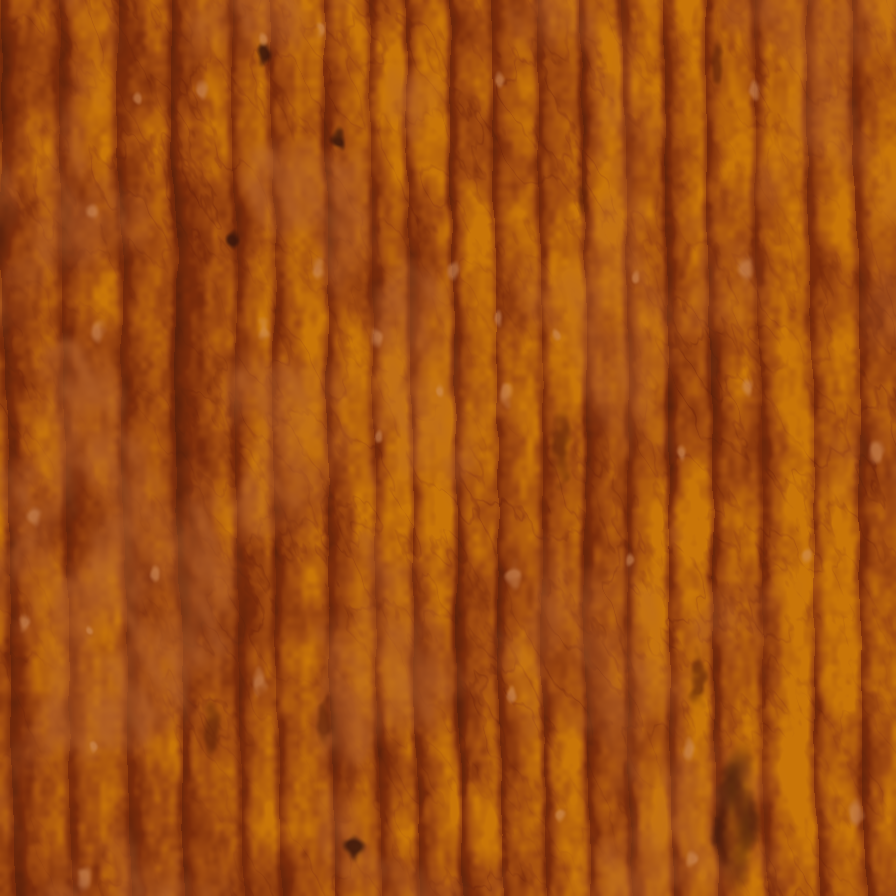
Write a Shadertoy shader that draws this texture.

```glsl
// Varnished softwood: nearly vertical dark growth lines over amber stripes.
// Jittered stripes give the grain; layered value noise adds mottling, fibres
// and haze; sparse hashed ellipses add dark pits and pale flecks.

const vec3 PIT_COLOR  = vec3(0.22, 0.08, 0.04);
const vec3 DARK_BROWN = vec3(0.49, 0.175, 0.04);
const vec3 RUST       = vec3(0.635, 0.295, 0.062);
const vec3 AMBER      = vec3(0.775, 0.445, 0.035);
const vec3 HAZE       = vec3(0.71, 0.39, 0.17);
const vec3 FLECK      = vec3(0.82, 0.56, 0.36);

const float STRIPES     = 18.5;  // growth lines across the canvas
const float SPREAD      = 0.55;  // widens the stripes at the left
const float JITTER      = 0.28;  // irregularity of the line spacing
const float TILT        = 0.013; // lean of the lines
const float LINE_DEPTH  = 0.62;
const float BASE_TONE   = 0.57;
const float MOTTLE      = 1.25;
const float FIBRE       = 0.38;
const vec2  KNOT_CENTER = vec2(0.822, 0.085);
const vec2  KNOT_SIZE   = vec2(0.026, 0.085);

float hash(vec2 p) {
    return fract(sin(dot(p, vec2(127.1, 311.7))) * 43758.5453);
}

float noise(vec2 p) {
    vec2 i = floor(p), f = fract(p);
    f = f * f * (3.0 - 2.0 * f);
    return mix(mix(hash(i), hash(i + vec2(1, 0)), f.x),
               mix(hash(i + vec2(0, 1)), hash(i + vec2(1, 1)), f.x), f.y);
}

float fbm(vec2 p) {
    float sum = 0.0, amp = 0.53;
    for (int i = 0; i < 4; i++) {
        sum += amp * noise(p);
        p = mat2(1.6, 1.2, -1.2, 1.6) * p + 7.3;
        amp *= 0.5;
    }
    return sum;
}

// Position of growth line i, in stripe units
float linePos(float i) {
    return i + JITTER * (hash(vec2(i, 3.7)) - 0.5);
}

// Strength of growth line i, varying along its length
float lineDepth(float i, float y) {
    return LINE_DEPTH * (0.45 + 0.4 * hash(vec2(i, 9.1)) + 0.6 * noise(vec2(i * 5.3, y * 13.0)));
}

// Stripe tone: dark line, soft brown shoulder, brightest before the next line
float grain(vec2 p) {
    float u = p.x + TILT * (p.y - 0.5) - 0.012;
    u += 0.007 * (noise(p * vec2(6.0, 7.0)) - 0.5) + 0.004 * (noise(p * vec2(20.0, 28.0)) - 0.5);
    float s = STRIPES * u - SPREAD * sin(5.65 * u);
    float i = floor(s + 0.5);
    if (s < linePos(i)) i -= 1.0;
    float a = linePos(i), b = linePos(i + 1.0);
    float right = (s - a) / 0.17, left = (b - s) / 0.10;
    float dark = max(lineDepth(i, p.y) * exp(-right * right),
                     lineDepth(i + 1.0, p.y) * exp(-left * left));
    float body = 0.36 * (smoothstep(0.0, 0.75, (s - a) / (b - a)) - 0.6);
    return body - dark + 0.2 * (hash(vec2(i, 21.3)) - 0.5);
}

// Sparse soft ellipses, at most one per grid cell
float spots(vec2 p, float cells, float chance, vec2 size, float seed) {
    vec2 q = p * cells, id = floor(q);
    vec2 center = 0.3 + 0.4 * vec2(hash(id + seed), hash(id + seed + 17.0));
    float grow = 0.6 + 0.7 * hash(id + seed + 31.0);
    vec2 d = (fract(q) - center) / (size * cells * grow);
    d += 0.7 * (vec2(noise(p * 90.0), noise(p * 90.0 + 40.0)) - 0.5);
    return step(hash(id + seed + 53.0), chance) * (1.0 - smoothstep(0.35, 1.25, length(d)));
}

vec3 woodColor(float t) {
    vec3 c = mix(DARK_BROWN, RUST, clamp(t * 2.0, 0.0, 1.0));
    c = mix(c, AMBER, clamp(t * 2.0 - 1.0, 0.0, 1.1));
    return mix(c, PIT_COLOR, clamp(-t * 0.6, 0.0, 0.7));
}

void mainImage(out vec4 fragColor, in vec2 fragCoord) {
    vec2 p = fragCoord / iResolution.xy;

    // Mottling, fibres and slanted hairline creases
    float tone = BASE_TONE + grain(p);
    tone += MOTTLE * (fbm(p * vec2(19.0, 12.0)) - 0.5);
    tone += FIBRE * (noise(p * vec2(120.0, 42.0)) - 0.5);
    tone += 0.22 * (noise(p * 130.0 + 11.0) - 0.5);
    vec2 slant = vec2(p.x + 0.45 * p.y, p.y - 0.3 * p.x);
    float crease = abs(fbm(slant * vec2(38.0, 17.0) + 5.0) - 0.5);
    tone -= 0.2 * (1.0 - smoothstep(0.0, 0.05, crease)) * noise(p * 9.0 + 3.0);
    tone += 0.2 * (smoothstep(0.0, 0.75, p.x) - 0.5);
    vec3 color = woodColor(tone);

    // Dull haze, stronger towards the left
    float haze = smoothstep(0.47, 0.72, fbm(p * vec2(13.0, 9.0) + 31.0));
    haze *= 0.35 + 0.65 * noise(slant * vec2(70.0, 30.0));
    color = mix(color, HAZE, haze * mix(0.75, 0.4, p.x));

    // Knot, pits and pale flecks
    vec2 k = (p - KNOT_CENTER) / KNOT_SIZE;
    k.x += 0.9 * (fbm(p * 24.0) - 0.5);
    float knot = 1.0 - smoothstep(0.55, 1.1, length(k));
    color = mix(color, PIT_COLOR, knot * (0.25 + 0.5 * noise(p * vec2(60.0, 25.0))));
    color = mix(color, PIT_COLOR, 0.85 * spots(p, 9.0, 0.09, vec2(0.009, 0.013), 2.0));
    color = mix(color, DARK_BROWN * 0.75, 0.6 * spots(p, 7.0, 0.2, vec2(0.009, 0.03), 71.0));
    color = mix(color, FLECK, 0.55 * spots(p, 15.0, 0.14, vec2(0.007, 0.011), 5.0));

    fragColor = vec4(color, 1.0);
}
```
